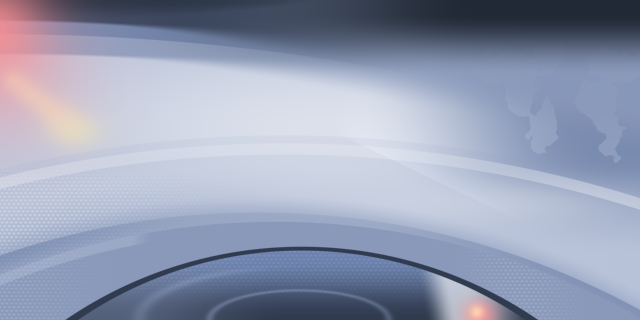
Write a Shadertoy shader that draws this background.

```glsl
// A cool blue studio backdrop: a pale sky under a dark curved top, thin arcs,
// halftone dots, faint continents and a dark-rimmed dome with warm lens flares.
// Layers are mixed back to front from circle distances and soft gradients.

const vec3 NIGHT = vec3(0.13, 0.16, 0.21);
const vec3 SLATE = vec3(0.19, 0.23, 0.31);
const vec3 STEEL = vec3(0.40, 0.48, 0.64);
const vec3 BLUE  = vec3(0.54, 0.60, 0.73);
const vec3 MIST  = vec3(0.72, 0.76, 0.85);
const vec3 PALE  = vec3(0.86, 0.88, 0.92);
const vec3 ROSE  = vec3(1.00, 0.56, 0.57);
const vec3 PEACH = vec3(1.00, 0.84, 0.70);

// Arcs: centre x, top y, radius, in canvas heights
const vec3 HIGH_ARC  = vec3(0.885, 0.552, 3.72);
const vec3 LOW_ARC   = vec3(0.807, 0.336, 2.49);
const vec3 FLOOR_ARC = vec3(0.860, 0.307, 2.30);
const vec3 RIM_OUTER = vec3(0.943, 0.229, 1.307);
const vec3 RIM_INNER = vec3(0.943, 0.217, 1.235);
const vec2 DOT_PITCH = vec2(0.0145, 0.0115);

float hash(vec2 cell) {
    vec3 h = fract(vec3(cell.xyx) * 0.1031);
    h += dot(h, h.yzx + 33.33);
    return fract((h.x + h.y) * h.z);
}

float noise(vec2 p) {
    vec2 i = floor(p), f = fract(p);
    f = f * f * (3.0 - 2.0 * f);
    return mix(mix(hash(i), hash(i + vec2(1, 0)), f.x),
               mix(hash(i + vec2(0, 1)), hash(i + vec2(1, 1)), f.x), f.y);
}

float edge(float d) {
    float w = 0.8 / iResolution.y;
    return smoothstep(-w, w, d);
}

// Positive below the arc
float below(vec2 p, vec3 arc) {
    return arc.z - length(p - vec2(arc.x, arc.y - arc.z));
}

float glow(vec2 p, vec2 centre, vec2 size) {
    vec2 q = (p - centre) / size;
    return exp(-dot(q, q));
}

float blob(vec2 p, vec2 centre, vec2 size) {
    return (1.0 - length((p - centre) / size)) * min(size.x, size.y);
}

// Staggered halftone dots
float dots(vec2 p) {
    vec2 g = p / DOT_PITCH;
    g.x += 0.5 * mod(floor(g.y), 2.0);
    vec2 q = (fract(g) - 0.5) * DOT_PITCH;
    return edge(0.0037 - length(q * vec2(0.8, 1.0)));
}

// Continents: ellipses with ragged coasts
float land(vec2 p) {
    float ragged = noise(p * 28.0) + 0.5 * noise(p * 65.0) - 0.75;
    float d = blob(p, vec2(1.58, 0.785), vec2(0.13, 0.05));
    d = max(d, blob(p, vec2(1.62, 0.72), vec2(0.055, 0.08)));
    d = max(d, blob(p, vec2(1.72, 0.82), vec2(0.05, 0.035)));
    d = max(d, blob(p, vec2(1.70, 0.60), vec2(0.045, 0.08)));
    d = max(d, blob(p, vec2(1.87, 0.69), vec2(0.065, 0.07)));
    d = max(d, blob(p, vec2(1.91, 0.61), vec2(0.035, 0.09)));
    d = max(d, blob(p, vec2(1.93, 0.79), vec2(0.11, 0.05)));
    return edge(d + 0.035 * ragged);
}

vec3 sky(vec2 p) {
    vec3 c = mix(MIST, PALE, glow(p, vec2(1.02, 0.60), vec2(0.85, 0.26)));
    float right = smoothstep(1.15, 1.85, p.x + 0.45 * (p.y - 0.6));
    c = mix(c, mix(BLUE, STEEL, 0.45), right * smoothstep(0.2, 0.5, p.y));
    c = mix(c, PALE, 0.45 * glow(p, vec2(1.62, 0.37), vec2(0.38, 0.07)));
    // Slanting sheet of light
    float fold = p.y - 0.585 + 0.48 * (p.x - 1.05);
    c += 0.035 * edge(fold) * exp(-max(fold, 0.0) * 14.0)
       * smoothstep(1.03, 1.15, p.x) * smoothstep(1.7, 1.35, p.x);
    c = mix(c, MIST, 0.32 * land(p));
    // Overlapping curved bands and the dark top
    float x2 = p.x * p.x, left = smoothstep(1.35, 0.5, p.x);
    float soft = 0.006 + 0.065 * smoothstep(0.3, 1.4, p.x);
    c = mix(c, BLUE, 0.85 * smoothstep(-soft, soft, p.y - 0.831 + 0.06 * x2));
    c = mix(c, STEEL, 0.65 * left * edge(p.y - 0.893 + 0.075 * x2));
    c = mix(c, SLATE, 0.8 * smoothstep(-soft, soft, p.y - 0.935 + 0.085 * x2) * left);
    float dusk = smoothstep(0.76, 0.96, p.y) * smoothstep(0.3, 1.5, p.x);
    return mix(c, NIGHT, max(dusk, 0.6 * smoothstep(0.93, 1.0, p.y)));
}

vec3 dome(vec2 p) {
    vec3 c = mix(SLATE, STEEL * 1.06, smoothstep(0.0, 0.2, p.y));
    c = mix(c, BLUE, 0.4 * smoothstep(0.9, 0.35, p.x));
    c += 0.04 * dots(p) * smoothstep(0.05, 0.15, p.y);
    vec2 q = (p - vec2(0.935, 0.0)) / vec2(1.0, 0.33);
    float ring = exp(-pow((length(q) - 0.28) / 0.013, 2.0));
    float halo = exp(-pow((length(q) - 0.50) / 0.025, 2.0));
    c += (0.18 * ring + 0.10 * halo * smoothstep(1.0, 0.5, p.x)) * MIST;
    float sheen = smoothstep(1.33, 1.43, p.x + 0.2 * p.y);
    c = mix(c, PALE, 0.8 * sheen * smoothstep(1.68, 1.45, p.x));
    c = mix(c, ROSE, 0.8 * glow(p, vec2(1.50, 0.015), vec2(0.05, 0.045)));
    return mix(c, PEACH, 0.9 * glow(p, vec2(1.49, 0.025), vec2(0.022)));
}

void mainImage(out vec4 fragColor, in vec2 fragCoord) {
    vec2 p = fragCoord / iResolution.xy * vec2(2.0, 1.0);
    vec3 c = sky(p);
    // Upper translucent arcs
    float high = below(p, HIGH_ARC), low = below(p, LOW_ARC);
    float sides = smoothstep(0.2, 1.0, abs(p.x - 0.9));
    c = mix(c, PALE, (0.2 + 0.3 * sides) * edge(high) * edge(0.035 - high));
    c = mix(c, BLUE, 0.10 * edge(high + 0.025) * edge(-high));
    c = mix(c, BLUE, 0.12 * edge(high - 0.035) * exp(-max(high - 0.035, 0.0) * 9.0));
    float dotFade = smoothstep(0.85, 0.1, p.x) * smoothstep(0.50, 0.40, p.y);
    c = mix(c, BLUE, 0.35 * smoothstep(-0.16, 0.0, low) * smoothstep(1.3, 0.0, p.x));
    c = mix(c, PALE, 0.5 * dotFade * dots(p));
    // Lower band and floor
    c = mix(c, BLUE, 0.5 * smoothstep(-0.06, 0.02, low));
    c = mix(c, STEEL, (0.15 + 0.4 * sides) * edge(low) * smoothstep(0.09, 0.0, low));
    float ground = below(p, FLOOR_ARC);
    vec3 base = mix(BLUE, MIST, 0.4 * edge(0.03 - ground) * smoothstep(0.48, 0.40, p.x));
    float corners = smoothstep(0.4, 0.0, p.x) + smoothstep(1.4, 1.6, p.x) * smoothstep(1.85, 1.65, p.x);
    base = mix(base, MIST, 0.35 * corners * dots(p));
    c = mix(c, base, edge(ground));
    // Dome and rim
    c = mix(c, SLATE, edge(below(p, RIM_OUTER)));
    c = mix(c, dome(p), edge(below(p, RIM_INNER)));
    // Warm flare at the left, with ghosts along a diagonal
    c = mix(c, ROSE, 0.85 * glow(p, vec2(-0.03, 0.91), vec2(0.18, 0.17)));
    c = mix(c, ROSE, 0.32 * glow(p, vec2(0.0, 0.73), vec2(0.27, 0.2)));
    for (int i = 0; i < 7; i++) {
        float t = float(i) / 6.0;
        vec2 spot = mix(vec2(0.04, 0.75), vec2(0.23, 0.60), t);
        float size = 0.022 + 0.02 * hash(vec2(float(i), 7.0)) + 0.025 * t * t;
        c = mix(c, PEACH, 0.32 * glow(p, spot, vec2(size)));
    }
    c = mix(c, vec3(0.91, 0.90, 0.74), 0.45 * glow(p, vec2(0.24, 0.59), vec2(0.09, 0.05)));
    fragColor = vec4(clamp(c, 0.0, 1.0), 1.0);
}
```
